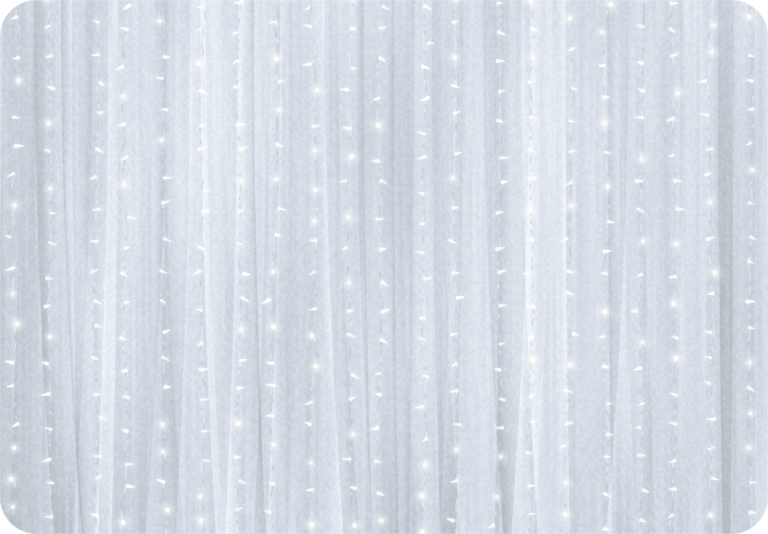
Reproduce this texture procedurally as a Shadertoy shader.

```glsl
#define STRINGS 21.0
#define BULB_ROWS 17.5
#define PLEATS 60
#define FOLD_DEPTH 0.2
#define BULB_SIZE 0.0031
#define GLOW_SHARE 0.27
#define CORNER 0.048
#define SHADOW vec3(0.72, 0.75, 0.78)
#define CLOTH vec3(0.83, 0.86, 0.90)
#define SHEEN vec3(0.94, 0.96, 0.98)
#define BULB vec3(1.0, 1.0, 0.985)

float hash(vec2 p) {
    return fract(sin(dot(p, vec2(127.1, 311.7))) * 43758.55);
}

float noise(vec2 p) {
    vec2 i = floor(p), f = fract(p);
    f = f * f * (3.0 - 2.0 * f);
    return mix(mix(hash(i), hash(i + vec2(1, 0)), f.x),
               mix(hash(i + vec2(0, 1)), hash(i + vec2(1, 1)), f.x), f.y);
}

// Rod from the origin to tip, narrowing from radius a to radius b
float taperedRod(vec2 p, vec2 tip, float a, float b) {
    float h = clamp(dot(p, tip) / dot(tip, tip), 0.0, 1.0);
    return length(p - tip * h) - mix(a, b, h);
}

// Brightness of the hanging cloth: pleats with one crisp and one soft side
float clothShade(vec2 p, float v) {
    float drop = (1.0 - v) * (1.0 - v);
    float shade = 0.825;
    for (int i = 0; i < PLEATS; i++) {
        float id = float(i);
        float lean = (hash(vec2(id, 2.0)) - 0.5) * 0.06;
        float x = (id + hash(vec2(id, 1.0))) / float(PLEATS) + lean * drop;
        float side = hash(vec2(id, 3.0)) < 0.5 ? -1.0 : 1.0;
        float width = mix(0.003, 0.02, hash(vec2(id, 4.0)));
        float d = (p.x - x) * side;
        float amount = (hash(vec2(id, 5.0)) - 0.5) * FOLD_DEPTH;
        float fade = mix(1.0, 0.4 + 0.6 * drop, hash(vec2(id, 6.0)));
        shade += amount * fade * smoothstep(-0.0008, 0.0014, d) * exp(-max(d, 0.0) / width);
    }
    shade += 0.07 * (noise(vec2(p.x * 8.0, p.y * 4.0) + 4.0) - 0.5);
    shade += 0.05 * (noise(vec2(p.x * 60.0, p.y * 2.0)) - 0.5);
    shade += 0.045 * (noise(vec2(p.x * 230.0, p.y * 7.0)) - 0.5);
    shade += 0.045 * (noise(p * vec2(380.0, 260.0)) - 0.5);
    return shade;
}

vec3 clothColor(float shade) {
    vec3 c = mix(SHADOW, CLOTH, clamp((shade - 0.72) / 0.11, -0.1, 1.0));
    return mix(c, SHEEN, clamp((shade - 0.83) / 0.11, 0.0, 1.0));
}

// Horizontal place of a light string at height y
float wireX(float column, float y) {
    float x = (column + 0.5 + 0.26 * (hash(vec2(column, 11.0)) - 0.5)) / STRINGS;
    return x + 0.009 * (noise(vec2(column * 7.0, y * 7.0)) - 0.5)
             + 0.004 * (noise(vec2(column * 3.0, y * 80.0)) - 0.5);
}

void mainImage(out vec4 fragColor, in vec2 fragCoord) {
    vec2 p = fragCoord / iResolution.x;
    float height = iResolution.y / iResolution.x;
    float px = 1.0 / iResolution.x;
    vec3 color = clothColor(clothShade(p, p.y / height));

    // Light strings: faint broken wire, then tapered or glowing bulbs
    float pitch = height / BULB_ROWS;
    float column = floor(p.x * STRINGS);
    float row = floor(p.y / pitch);
    for (int i = -1; i <= 1; i++) {
        float c = column + float(i);
        float wire = abs(p.x - wireX(c, p.y));
        float line = 1.0 - smoothstep(0.0004, 0.0006 + px, wire);
        float twist = noise(vec2(c * 5.0, p.y * 190.0));
        color = mix(color, SHEEN, 0.4 * line * smoothstep(0.55, 0.85, twist));
        color = mix(color, SHADOW, 0.4 * line * smoothstep(0.45, 0.15, twist));

        for (int j = -1; j <= 1; j++) {
            vec2 id = vec2(c, row + float(j));
            float y = (id.y + 0.5 + 0.4 * (hash(id + 20.0) - 0.5)
                       + 0.6 * (hash(vec2(c, 12.0)) - 0.5)) * pitch;
            float sway = 0.008 * (hash(id + 70.0) - 0.5);
            vec2 q = p - vec2(wireX(c, y) + sway, y);
            float size = BULB_SIZE * mix(0.75, 1.1, hash(id + 30.0));
            float bright = mix(0.8, 1.0, hash(id + 40.0));

            if (hash(id + 50.0) < GLOW_SHARE) {
                float r = length(q);
                float halo = exp(-r * r / (size * size * 6.0));
                float core = 1.0 - smoothstep(size * 0.7, size * 1.7, r);
                color = mix(color, BULB, max(0.65 * halo, core) * bright);
            } else {
                float side = hash(vec2(c, 13.0) + floor(id.y / 3.0)) < 0.5 ? -1.0 : 1.0;
                float tilt = mix(-0.6, 0.4, hash(id + 60.0));
                vec2 tip = vec2(side * cos(tilt), sin(tilt)) * mix(0.005, 0.009, hash(id + 80.0));
                float d = taperedRod(q, tip, size * 0.85, size * 0.35);
                float halo = 0.18 * exp(-max(d, 0.0) / 0.0025);
                float body = 1.0 - smoothstep(-px, px, d);
                color = mix(color, BULB, max(halo, body) * bright);
            }
        }
    }

    // Rounded white border
    vec2 halfSize = vec2(0.5, 0.5 * height);
    vec2 e = abs(p - halfSize) - halfSize + CORNER;
    float edge = length(max(e, 0.0)) - CORNER;
    color = mix(color, vec3(1.0), smoothstep(-px, px, edge));
    fragColor = vec4(color, 1.0);
}
```
